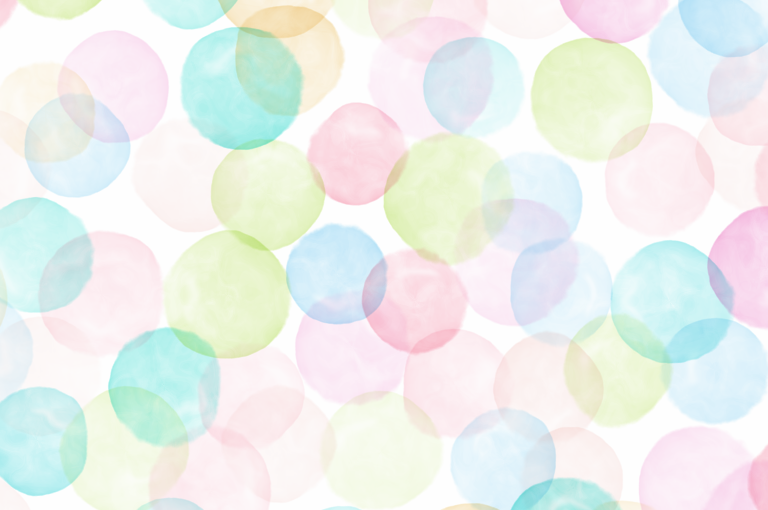
Reproduce this pattern procedurally as a WebGL 2 fragment shader.

```glsl
#version 300 es
precision highp float;
// Overlapping pastel watercolour discs on white paper.

uniform vec2 u_resolution;
out vec4 fragColor;

// Lengths are fractions of the canvas height.
const float CELL = 0.186;
const float JITTER = 0.34;
const float RADIUS_MIN = 0.098;
const float RADIUS_MAX = 0.126;
const float WOBBLE = 0.014;
const float EDGE_CRISP = 0.002;
const float EDGE_SOFT = 0.006;
const float RIM_WIDTH = 0.004;
const float RIM_STRENGTH = 0.5;
const float POOL_STRENGTH = 0.35;
const float FADE = 0.3;
const float TONE_LEVELS = 9.0;
const float STRENGTH_MIN = 0.36;
const float STRENGTH_MAX = 1.05;
const vec3 PAPER = vec3(0.995);
const vec3 PIGMENTS[8] = vec3[8](
    vec3(0.92, 0.965, 0.81),   // lime
    vec3(0.98, 0.85, 0.935),   // pink
    vec3(0.66, 0.94, 0.92),    // aqua
    vec3(0.79, 0.92, 0.98),    // sky
    vec3(0.99, 0.87, 0.90),    // rose
    vec3(0.78, 0.955, 0.96),   // pale cyan
    vec3(0.98, 0.93, 0.82),    // cream
    vec3(0.99, 0.95, 0.945));  // blush

float hash(vec2 p) {
    vec3 q = fract(vec3(p.xyx) * 0.1031);
    q += dot(q, q.yzx + 33.33);
    return fract((q.x + q.y) * q.z);
}

float noise(vec2 p) {
    vec2 i = floor(p), f = fract(p);
    f = f * f * (3.0 - 2.0 * f);
    return mix(mix(hash(i), hash(i + vec2(1, 0)), f.x),
               mix(hash(i + vec2(0, 1)), hash(i + vec2(1, 1)), f.x), f.y);
}

float fbm(vec2 p) {
    float sum = 0.0, amp = 0.53;
    for (int i = 0; i < 4; i++) {
        sum += amp * noise(p);
        p = mat2(1.6, 1.2, -1.2, 1.6) * p + 7.3;
        amp *= 0.5;
    }
    return sum;
}

// Gathers a tone into nearly flat patches with short transitions.
float flatten(float tone) {
    float t = tone * TONE_LEVELS;
    return (floor(t) + smoothstep(0.25, 0.75, fract(t))) / TONE_LEVELS;
}

// Pigment density of one disc at an offset from its centre.
float washDensity(vec2 offset, float radius, vec2 seed) {
    float dist = length(offset);
    vec2 dir = offset / max(dist, 1e-4);
    vec2 shift = seed * 17.0 + 50.0;

    // Wobbly outline, crisp on some sides, ragged and softer on others
    float side = smoothstep(0.3, 0.7, noise(dir * 0.9 + shift + 9.0));
    float ragged = mix(0.8, 0.25, side) * (fbm(offset * 55.0 + shift) - 0.5);
    float outline = radius + WOBBLE * (noise(dir * 1.3 + shift) - 0.5 + ragged);
    float depth = outline - dist;
    float soft = mix(EDGE_SOFT, EDGE_CRISP, side);
    float body = smoothstep(-soft, soft, depth);

    // Pooled pigment along the rim
    float rim = RIM_STRENGTH * side * exp(-max(depth, 0.0) / RIM_WIDTH);
    float pool = POOL_STRENGTH * side * smoothstep(0.6, 1.0, dist / radius);

    // Warped blotches and a curved brush stroke that lifts the paint
    vec2 warp = vec2(noise(offset * 26.0 + shift), noise(offset * 26.0 - shift + 90.0));
    float blotch = flatten(fbm(offset * 18.0 + warp * 1.8 + shift));
    float bristles = flatten(fbm(vec2(dist * 60.0, dot(dir, vec2(1.0, 0.6)) * 3.0) + warp + shift));
    float strokeAngle = 6.2832 * hash(seed + 4.7);
    float facing = dot(dir, vec2(cos(strokeAngle), sin(strokeAngle)));
    float ring = (dist / radius - 0.6 + 0.3 * (warp.x - 0.5)) / 0.1;
    float lift = exp(-ring * ring) * smoothstep(0.7, 0.95, facing + 0.5 * (blotch - 0.5));
    float tone = 0.28 + 0.95 * blotch + 0.4 * bristles - FADE * facing * dist / radius;
    return body * (tone * (1.0 - 0.5 * lift) + rim + pool);
}

void main() {
    vec2 p = gl_FragCoord.xy / u_resolution.y;
    vec2 home = floor(p / CELL);
    vec3 color = PAPER;

    // Each grid cell holds one jittered disc; overlaps multiply
    for (int y = -2; y <= 2; y++) {
        for (int x = -2; x <= 2; x++) {
            vec2 cell = home + vec2(x, y);
            vec2 seed = cell + 20.0;
            vec2 jitter = vec2(hash(seed), hash(seed + 31.7)) - 0.5;
            float stagger = 0.5 * mod(cell.y, 2.0) - 0.25;
            vec2 center = (cell + 0.5 + vec2(stagger, 0.0) + 2.0 * JITTER * jitter) * CELL;
            float radius = mix(RADIUS_MIN, RADIUS_MAX, hash(seed + 57.1));
            vec2 offset = p - center;
            if (length(offset) > radius + WOBBLE + EDGE_SOFT) continue;

            float pick = mod(seed.x * 3.0 + seed.y * 2.0 + floor(3.0 * hash(seed + 83.9)), 8.0);
            float vigor = hash(seed + 12.3);
            float strength = mix(STRENGTH_MIN, STRENGTH_MAX, vigor * vigor);
            color *= pow(PIGMENTS[int(pick)], vec3(strength * washDensity(offset, radius, seed)));
        }
    }
    fragColor = vec4(color, 1.0);
}
```
